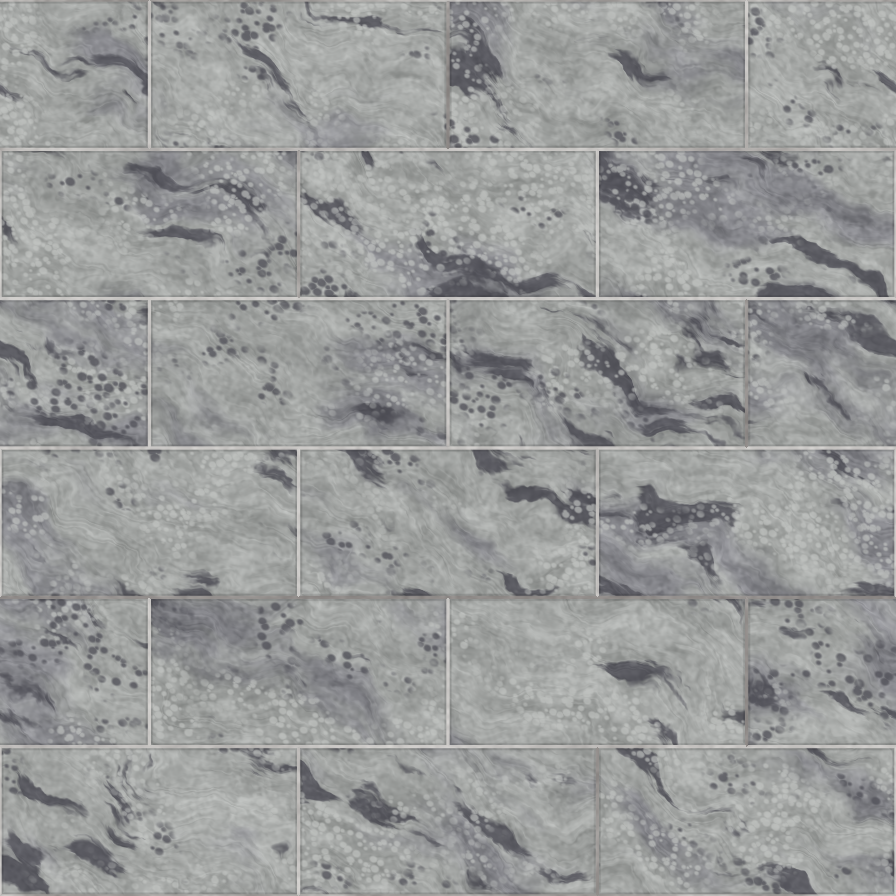
This texture is drawn by a Shadertoy shader. Its source:

```glsl
// Grey veined stone tiles in running bond: 3 across, 6 down, with thin pale joints.
// Each tile takes its own patch of stone: sine-warped layered noise gives slanted
// veins and clouds, cellular noise gives pale flecks and dark pores.

const vec2 TILES = vec2(3.0, 6.0);
const float JOINT_HALF_WIDTH = 0.0018;
const float VEIN_ANGLE = 0.46;

const vec3 STONE = vec3(0.635, 0.645, 0.637);
const vec3 CLOUD = vec3(0.475, 0.475, 0.505);
const vec3 VEIN  = vec3(0.325, 0.325, 0.355);
const vec3 FLECK = vec3(0.765, 0.775, 0.765);
const vec3 GROUT = vec3(0.82, 0.81, 0.80);
const vec3 WORN_GROUT = vec3(0.56, 0.54, 0.53);

float hash(vec2 p) {
    vec3 q = fract(p.xyx * 0.1031);
    q += dot(q, q.yzx + 33.33);
    return fract((q.x + q.y) * q.z);
}

float noise(vec2 p) {
    vec2 cell = floor(p), f = fract(p);
    f = f * f * (3.0 - 2.0 * f);
    float low = mix(hash(cell), hash(cell + vec2(1, 0)), f.x);
    float high = mix(hash(cell + vec2(0, 1)), hash(cell + vec2(1, 1)), f.x);
    return mix(low, high, f.y);
}

// Layered noise, 0 to 1, centred on 0.5
float layers(vec2 p) {
    float sum = 0.0, weight = 0.516;
    for (int i = 0; i < 5; i++) {
        sum += weight * noise(p);
        p = mat2(1.6, 1.2, -1.2, 1.6) * p + 7.3;
        weight *= 0.5;
    }
    return sum;
}

// Layered sines that bend the veins
vec2 swirl(vec2 p, float phase) {
    vec2 bend = vec2(0.0);
    float frequency = 6.0;
    for (int i = 0; i < 4; i++) {
        bend += sin(p.yx * frequency + bend.yx * 9.0 + phase) / frequency;
        frequency *= 1.9;
    }
    return bend;
}

// Round cellular spots; density is the share of cells that hold one
float spots(vec2 p, float density) {
    vec2 cell = floor(p);
    float cover = 0.0;
    for (int y = -1; y <= 1; y++)
    for (int x = -1; x <= 1; x++) {
        vec2 id = cell + vec2(x, y);
        vec2 centre = id + vec2(hash(id + 11.0), hash(id + 47.0));
        float radius = mix(0.25, 0.65, hash(id + 83.0));
        float spot = 1.0 - smoothstep(radius - 0.25, radius + 0.15, distance(p, centre));
        cover = max(cover, spot * step(hash(id), density));
    }
    return cover;
}

vec3 stone(vec2 p, vec2 tile) {
    float seed = hash(tile + 5.0);
    float c = cos(VEIN_ANGLE), s = sin(VEIN_ANGLE);
    vec2 q = mat2(c, s, -s, c) * p + 20.0 * vec2(seed, hash(tile + 31.0));
    vec2 bent = q + 0.22 * swirl(q, 6.28 * seed);
    bent += 0.10 * (layers(q * 7.0 + 3.0) - 0.5);

    // Mottled ground with fine flowing bands
    float ground = layers(bent * vec2(9.0, 22.0));
    float flow = layers(bent * vec2(3.0, 8.0) + 40.0);
    float tone = 0.20 * (ground - 0.5) + 0.022 * sin(flow * 65.0);
    tone += 0.07 * (noise(q * 75.0) - 0.5) + 0.03 * (seed - 0.5);
    vec3 color = STONE + tone;

    // Violet-grey clouds and sharper dark veins
    float cloud = layers(bent * vec2(2.2, 5.5) + 70.0);
    float vein = layers(bent * vec2(3.5, 11.0) + 110.0);
    color = mix(color, CLOUD + tone, 0.75 * smoothstep(0.50, 0.74, cloud));
    float depth = vein + 0.25 * (cloud - 0.5);
    color = mix(color, VEIN + 0.5 * tone, 0.9 * smoothstep(0.64, 0.73, depth));

    // Pale flecks and dark pores gather in patches
    float patchy = layers(q * vec2(4.0, 6.0) + 150.0);
    float pale = spots(q * vec2(42.0, 50.0), 0.55) * smoothstep(0.42, 0.66, patchy);
    float pores = spots(q * vec2(34.0, 42.0) + 90.0, 0.5);
    pores *= smoothstep(0.60, 0.72, layers(q * vec2(4.0, 7.0) + 190.0));
    color = mix(color, FLECK, 0.65 * pale);
    return mix(color, VEIN, 0.8 * pores);
}

// Coverage of a joint at distance d, softened by one pixel
float line(float d, float halfWidth, float pixel) {
    return 1.0 - smoothstep(halfWidth - 0.5 * pixel, halfWidth + 0.5 * pixel, d);
}

void mainImage(out vec4 fragColor, in vec2 fragCoord) {
    vec2 uv = fragCoord / iResolution.xy;
    float pixel = 1.0 / min(iResolution.x, iResolution.y);

    // Odd rows slide by half a tile
    vec2 grid = uv * TILES;
    float row = floor(grid.y);
    grid.x += 0.5 * mod(row, 2.0);
    vec2 tile = vec2(mod(floor(grid.x), TILES.x), row);
    vec2 local = fract(grid);
    vec3 color = stone(local * vec2(1.0, 0.5), tile);

    // Joints: wear differs from one to the next and along each
    vec2 edge = min(local, 1.0 - local) / TILES;
    vec2 joint = mod(floor(grid + 0.5), TILES);
    float upright = hash(vec2(joint.x, row) + 61.0);
    float level = hash(vec2(joint.y, 17.0));
    float wear = edge.x < edge.y ? upright : level;
    wear = smoothstep(0.35, 1.1, wear + 0.9 * (layers(uv * 14.0) - 0.4));
    float nearest = min(edge.x, edge.y);
    color *= 1.0 - 0.13 * line(nearest, 2.2 * JOINT_HALF_WIDTH, 2.0 * pixel);
    vec3 grout = mix(GROUT, WORN_GROUT, wear) + 0.08 * (noise(uv * 170.0) - 0.5);
    color = mix(color, grout, 0.92 * line(nearest, JOINT_HALF_WIDTH, pixel));

    fragColor = vec4(clamp(color, 0.0, 1.0), 1.0);
}
```
